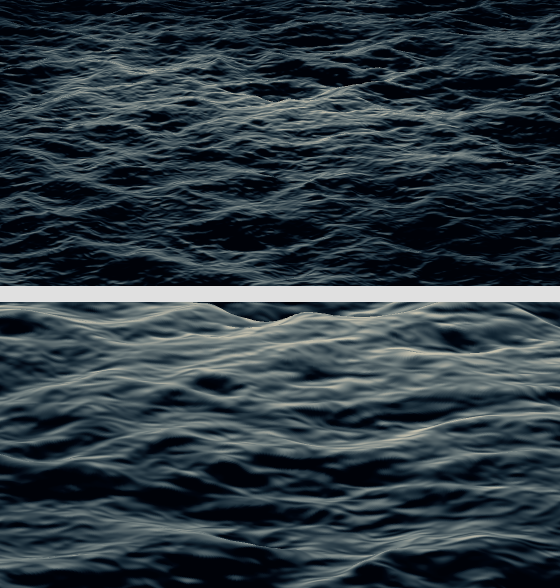
Top, the full canvas; bottom, a detail of the centre.
Write a Shadertoy shader that draws this texture.

```glsl
// Dark choppy sea at dusk, seen from above, with a pale glow on the ripples.
#define HORIZON 2.2       // horizon line, in canvas heights
#define FOCAL 4.0         // foreshortening of the water plane
#define SWELL_HEIGHT 0.23
#define SWELL_FREQ 1.9
#define LACUNARITY 1.9
#define GAIN 0.48
#define STRETCH 0.55      // crests are longer across the view
#define CONTRAST 5.0
#define BASE_LEVEL 1.2
#define GLOW 2.0
#define CREST_TOP 0.055   // height range searched by the rays
#define TROUGH -0.16

// From deep water to the brightest glint.
const vec3 RAMP[8] = vec3[8](
    vec3(0.00, 0.008, 0.03), vec3(0.00, 0.02, 0.06),
    vec3(0.06, 0.13, 0.18),  vec3(0.18, 0.25, 0.29),
    vec3(0.32, 0.38, 0.40),  vec3(0.46, 0.51, 0.51),
    vec3(0.64, 0.65, 0.61),  vec3(0.78, 0.76, 0.68));

vec2 hash2(vec2 cell) {
    vec3 q = fract(cell.xyx * vec3(0.1031, 0.1030, 0.0973));
    q += dot(q, q.yzx + 33.33);
    return fract((q.xx + q.yz) * q.zy) * 2.0 - 1.0;
}

float gradientNoise(vec2 p) {
    vec2 i = floor(p), f = p - i;
    vec2 u = f * f * f * (f * (f * 6.0 - 15.0) + 10.0);
    vec2 e = vec2(1.0, 0.0);
    float a = dot(hash2(i), f);
    float b = dot(hash2(i + e.xy), f - e.xy);
    float c = dot(hash2(i + e.yx), f - e.yx);
    float d = dot(hash2(i + e.xx), f - e.xx);
    return mix(mix(a, b, u.x), mix(c, d, u.x), u.y);
}

// Sum of sharp-crested waves, each riding on the larger ones.
float seaHeight(vec2 p, int octaves) {
    float h = 0.0, amp = SWELL_HEIGHT, freq = SWELL_FREQ, turn = 0.22;
    for (int i = 0; i < octaves; i++) {
        vec2 q = p + vec2(0.0, h);
        q = vec2(q.x + turn * q.y, q.y - turn * q.x);
        float n = gradientNoise(q * freq * vec2(STRETCH, 1.0) + 17.3 * float(i + 1));
        h += amp * (0.18 - sqrt(n * n + 0.004));
        amp *= GAIN;
        freq *= LACUNARITY;
        turn = -turn;
    }
    return h;
}

// Point of the water plane below the ray where it has the given height.
vec2 rayPoint(vec2 view, float height) {
    return vec2(view.x, FOCAL) * (HORIZON - height) / (HORIZON - view.y);
}

// Walk down the ray to the first crest, then refine by bisection.
vec2 hitSea(vec2 view) {
    const int STEPS = 32;
    float stepSize = (CREST_TOP - TROUGH) / float(STEPS);
    float low = CREST_TOP;
    for (int i = 0; i < STEPS; i++) {
        low -= stepSize;
        if (seaHeight(rayPoint(view, low), 4) > low) break;
    }
    float high = low + stepSize;
    for (int i = 0; i < 4; i++) {
        float mid = 0.5 * (low + high);
        if (seaHeight(rayPoint(view, mid), 4) > mid) low = mid;
        else high = mid;
    }
    return rayPoint(view, 0.5 * (low + high));
}

// Broad light: a bright band through the middle, dark lower right and top.
float glowLevel(vec2 view, vec2 p) {
    vec2 band = (view - vec2(0.05, 0.65)) / vec2(0.95, 0.27);
    vec2 core = (view - vec2(0.08, 0.62)) / vec2(0.28, 0.13);
    float level = GLOW * exp(-dot(band, band)) + 0.7 * exp(-dot(core, core));
    level -= 0.8 * smoothstep(0.0, 0.9, view.x) * smoothstep(0.5, 0.1, view.y);
    level -= 0.4 * smoothstep(0.85, 1.0, view.y);
    return level + 1.6 * gradientNoise(p * vec2(1.3, 0.8) + 4.7);
}

vec3 rampColor(float level) {
    float x = clamp(level + 1.0, 0.0, 6.999);
    int i = int(x);
    return mix(RAMP[i], RAMP[i + 1], x - float(i));
}

vec3 seaColor(vec2 view) {
    vec2 p = hitSea(view);
    // Slopes over about one ripple width on the canvas.
    float t = p.y / FOCAL;
    vec2 e = vec2(0.004 * t, 0.003 * FOCAL * t * t / HORIZON);
    float h = seaHeight(p, 6);
    float slopeAcross = (seaHeight(p + vec2(e.x, 0.0), 6) - h) / e.x;
    float slopeAway = (seaHeight(p + vec2(0.0, e.y), 6) - h) / e.y;
    // Faces turned to the viewer are dark, flat and far faces catch the sky.
    float level = BASE_LEVEL - CONTRAST * slopeAway + 0.8 * slopeAcross;
    return rampColor(level + glowLevel(view, p));
}

void mainImage(out vec4 fragColor, in vec2 fragCoord) {
    // Four samples smooth the crest edges.
    vec3 color = vec3(0.0);
    for (int i = 0; i < 4; i++) {
        vec2 offset = vec2(i % 2, i / 2) * 0.5 - 0.25;
        vec2 view = (fragCoord + offset - vec2(0.5 * iResolution.x, 0.0)) / iResolution.y;
        color += 0.25 * seaColor(view);
    }
    fragColor = vec4(color, 1.0);
}
```
